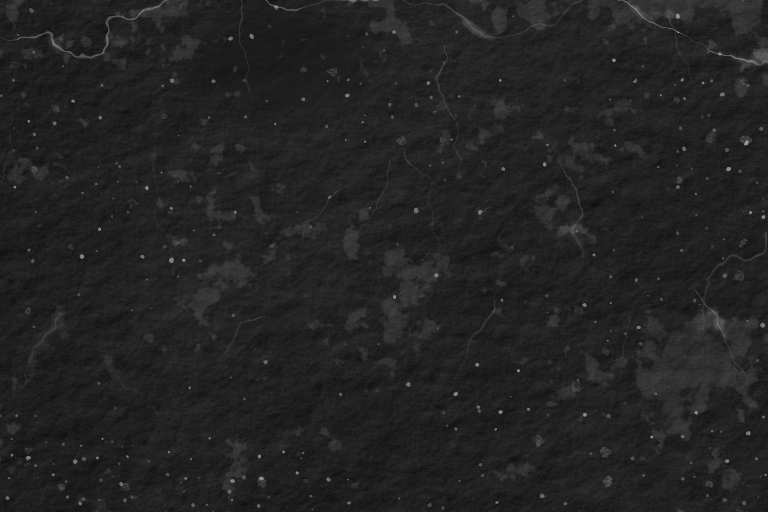
A Shadertoy shader for this texture:

```glsl
// Dark weathered plaster wall with pale cracks, flaked patches and scattered specks.

float hash(vec2 p) {
    return fract(sin(dot(p, vec2(127.1, 311.7))) * 43758.5453);
}

float noise(vec2 p) {
    vec2 i = floor(p), f = fract(p);
    f = f * f * (3.0 - 2.0 * f);
    return mix(mix(hash(i), hash(i + vec2(1, 0)), f.x),
               mix(hash(i + vec2(0, 1)), hash(i + vec2(1, 1)), f.x), f.y);
}

float fbm(vec2 p) {
    float sum = 0.0, amp = 0.5;
    for (int i = 0; i < 5; i++) {
        sum += amp * noise(p);
        p = mat2(1.6, 1.2, -1.2, 1.6) * p + 7.3;
        amp *= 0.5;
    }
    return sum;
}

// Trowelled surface, slightly stretched along a diagonal
float relief(vec2 p) {
    return fbm(mat2(20.0, 9.0, -11.0, 26.0) * p);
}

// Distance to a segment in x, position along it in y
vec2 segment(vec2 p, vec2 a, vec2 dir, float len) {
    float t = clamp(dot(p - a, dir), 0.0, len);
    return vec2(length(p - a - dir * t), t / len);
}

// One ragged speck per grid cell, present with the given chance
float specks(vec2 p, float cells, float radius, float chance, float seed) {
    vec2 id = floor(p * cells) + seed;
    vec2 centre = 0.25 + 0.5 * vec2(hash(id), hash(id + 17.0));
    float size = radius * (0.45 + 0.75 * hash(id + 31.0));
    float d = length(fract(p * cells) - centre) / cells;
    d += size * 0.9 * (noise(p * 170.0 + seed) - 0.5);
    float present = step(hash(id + 47.0), chance);
    return present * (0.4 + 0.6 * hash(id + 59.0)) * smoothstep(size + 0.0012, size - 0.0012, d);
}

void mainImage(out vec4 fragColor, in vec2 fragCoord) {
    vec2 p = fragCoord / iResolution.y;
    float aspect = iResolution.x / iResolution.y;
    float grain = noise(p * 330.0);
    float ragged = fbm(p * 38.0);

    // Base tone with broad stains and a smooth dark area near the top
    float tone = 0.129 + 0.05 * (fbm(p * 2.3 + 4.0) - 0.48);
    float smoothArea = smoothstep(0.25, 0.08, length((p - vec2(0.56, 0.88)) * vec2(0.9, 1.6)));
    tone -= 0.022 * smoothArea;

    // Side-lit relief and fine grain
    float slope = relief(p) - relief(p + vec2(-0.0022, 0.0028));
    tone += (0.42 * slope + 0.026 * (grain - 0.5)) * (1.0 - 0.6 * smoothArea);

    // Flaked patches at the lower right and along the top right edge
    float patchZone = 0.20 * smoothstep(0.30, 0.0, length((p - vec2(1.24, 0.29)) * vec2(0.8, 1.5)))
                    + 0.20 * smoothstep(0.90, 1.02, p.y) * smoothstep(0.8, 1.15, p.x);
    float flake = smoothstep(0.60, 0.66, 0.5 * fbm(p * 9.0 + 2.0) + 0.5 * ragged + patchZone);
    tone += flake * (0.045 + 0.09 * (ragged - 0.35));

    // Wandering cracks, mostly falling, widened where the paint has chipped
    vec2 q = p + 0.17 * (vec2(fbm(p * 6.0), fbm(p * 6.0 + 31.0)) - 0.48);
    float gap = smoothstep(0.30, 0.52, noise(p * 14.0 + 9.0));
    float chip = smoothstep(0.62, 0.85, noise(p * 11.0 + 50.0));
    float cracks = 0.0, chips = 0.0;
    for (float i = 0.0; i < 16.0; i++) {
        vec2 seed = vec2(i, 3.7);
        vec2 start = vec2(aspect * (i + hash(seed)) / 16.0, 0.2 + 0.85 * hash(seed + 5.0));
        float angle = -1.6 + 1.5 * (hash(seed + 11.0) - 0.5);
        vec2 s = segment(q, start, vec2(cos(angle), sin(angle)), 0.1 + 0.2 * hash(seed + 23.0));
        float fade = (1.0 - 0.7 * s.y) * (0.45 + 0.55 * hash(seed + 37.0));
        cracks = max(cracks, fade * smoothstep(0.0030, 0.0004, s.x));
        chips = max(chips, fade * smoothstep(0.018, 0.004, s.x + 0.03 * (0.55 - ragged)));
    }
    tone += 0.17 * cracks * (0.25 + 0.75 * gap);
    tone += 0.13 * chips * chip * (0.5 + ragged);

    // Long crack running below the top edge
    float ridge = abs(q.y - 0.955 - 0.09 * (noise(vec2(p.x * 5.0, 2.0)) - 0.5));
    float topCrack = smoothstep(0.0032, 0.0004, ridge);
    float topChip = smoothstep(0.016, 0.003, ridge + 0.03 * (0.55 - ragged)) * chip;
    tone += 0.23 * topCrack * (0.35 + 0.65 * gap) + 0.13 * topChip;

    // Bright pinpoints and larger dim smudges, gathered in loose clusters
    float cluster = smoothstep(0.3, 0.7, noise(p * 3.5 + 21.0)) * smoothstep(1.0, 0.7, p.y);
    tone += 0.42 * specks(p, 23.0, 0.0036, 0.10 + 0.42 * cluster, 3.0);
    tone += 0.26 * specks(p + 0.37, 31.0, 0.0030, 0.06 + 0.22 * cluster, 71.0);
    tone += 0.15 * specks(p + 0.11, 15.0, 0.0085, 0.04 + 0.28 * cluster, 139.0) * (0.4 + grain);

    fragColor = vec4(vec3(clamp(tone, 0.06, 0.75)), 1.0);
}
```
